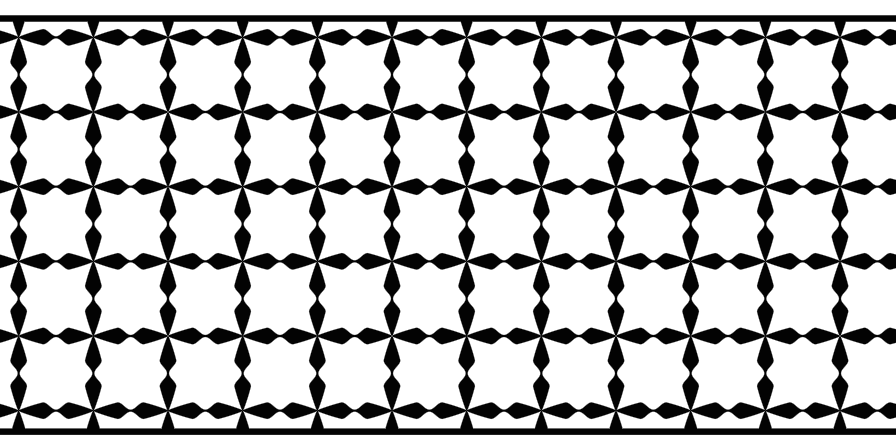
Write a Shadertoy shader that draws this pattern.

```glsl
// Lattice of black four-petal crosses between two horizontal rules.
// Each cell is folded onto one petal, whose half-width is a profile along
// its axis: a slightly bulging flare from the node, then a curved taper.
#define ROWS 6.0                      // cells per canvas height
#define NODE vec2(0.04167, 0.08333)   // position of one node, canvas heights
#define ROOT_WIDTH 0.007              // petal half-widths, in cells
#define MAX_WIDTH 0.111
#define TIP_WIDTH 0.014
#define SHOULDER 0.325                // distance from node to widest point
#define BULGE 0.22                    // outward curve of the flare
#define RULES vec2(0.0365, 0.9587)    // heights of the two rules
#define RULE_HALF 0.0072
#define INK vec3(0.01)
#define PAPER vec3(1.0)

const float PI = 3.14159;

// Petal half-width at a distance from the node, both in cells.
float petalProfile(float along) {
    float rise = clamp(along / SHOULDER, 0.0, 1.0);
    rise += BULGE * rise * (1.0 - rise);
    float fall = clamp((along - SHOULDER) / (0.5 - SHOULDER), 0.0, 1.0);
    float taper = 0.5 + 0.5 * cos(PI * fall);
    return along < SHOULDER ? mix(ROOT_WIDTH, MAX_WIDTH, rise)
                            : mix(TIP_WIDTH, MAX_WIDTH, taper);
}

// Approximate signed distance to the petals, in cells.
float petalDistance(vec2 cell) {
    vec2 folded = abs(fract(cell + 0.5) - 0.5);
    float along = max(folded.x, folded.y);
    float across = min(folded.x, folded.y);
    float width = petalProfile(along);
    float stepSize = 0.004;
    float slope = (petalProfile(along + stepSize) - width) / stepSize;
    return (across - width) / sqrt(1.0 + slope * slope);
}

// Ink coverage with a one-pixel soft edge.
float coverage(float dist, float pixel) {
    return clamp(0.5 - dist / pixel, 0.0, 1.0);
}

void mainImage(out vec4 fragColor, in vec2 fragCoord) {
    vec2 p = fragCoord / iResolution.y;
    float pixel = 1.0 / iResolution.y;

    // Petals, cut off at the rules
    float petals = petalDistance((p - NODE) * ROWS) / ROWS;
    float band = max(RULES.x - p.y, p.y - RULES.y);
    float ink = coverage(max(petals, band), pixel * 1.2);

    // Rules
    float rule = min(abs(p.y - RULES.x), abs(p.y - RULES.y)) - RULE_HALF;
    ink = max(ink, coverage(rule, pixel));

    fragColor = vec4(mix(PAPER, INK, ink), 1.0);
}
```
